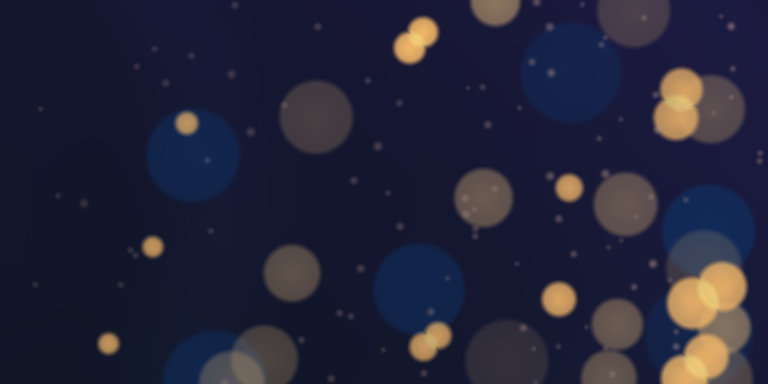
Write a WebGL 1 fragment shader that draws this background.

```glsl
precision highp float;
// Warm bokeh lights and fine dust over a banded navy night.
// Translucent soft discs are laid in layers: blue, tan, gold, then specks.
// A quasi-random sequence spreads each layer; powers pull it to the lower right.

uniform vec2 u_resolution;

// Colours
const vec3 NIGHT = vec3(0.065, 0.095, 0.155);
const vec3 INDIGO = vec3(0.100, 0.095, 0.235);
const vec3 BLUE = vec3(0.06, 0.19, 0.39);
const vec3 TAN = vec3(0.74, 0.61, 0.43);
const vec3 GOLD = vec3(0.94, 0.71, 0.41);
const vec3 OVERLAP_GLOW = vec3(0.10, 0.17, 0.08);
const vec3 DUST = vec3(0.72, 0.58, 0.56);

// Counts
const int BLUE_COUNT = 6;
const int TAN_COUNT = 15;
const int GOLD_COUNT = 10;
const int DUST_COUNT = 90;

// Smallest and largest radii, in canvas heights
const vec2 BLUE_RADIUS = vec2(0.11, 0.155);
const vec2 TAN_RADIUS = vec2(0.055, 0.11);
const vec2 GOLD_RADIUS = vec2(0.026, 0.080);
const vec2 DUST_RADIUS = vec2(0.011, 0.019);

// Sequence starts and placement powers
const vec2 BLUE_START = vec2(0.10, 0.75);
const vec2 TAN_START = vec2(0.05, 0.01);
const vec2 GOLD_START = vec2(0.02, 0.20);
const vec2 BLUE_BIAS = vec2(0.6, 1.8);
const vec2 TAN_BIAS = vec2(0.4, 2.2);
const vec2 GOLD_BIAS = vec2(0.5, 1.4);
const vec2 DUST_BIAS = vec2(0.65, 1.2);
const vec2 SEQUENCE_STEP = vec2(0.7549, 0.5698);

const float EDGE_SOFTNESS = 0.010;
const float BAND_FREQUENCY = 7.0;
const float BAND_STRENGTH = 0.22;

vec3 hash3(float n) {
  vec3 h = fract(vec3(n) * vec3(0.1031, 0.1030, 0.0973));
  h += dot(h, h.yzx + 33.33);
  return fract((h.xxy + h.yzz) * h.zyx);
}

float noise1(float x) {
  float cell = floor(x);
  return mix(hash3(cell + 7.0).x, hash3(cell + 8.0).x, smoothstep(0.0, 1.0, x - cell));
}

// Position of a light, skewed from an even spread in the unit square
vec2 place(vec2 unit, vec2 bias) {
  return pow(unit, bias) * vec2(u_resolution.x / u_resolution.y, 1.0);
}

vec2 sequence(float i, vec2 start) {
  return fract(start + i * SEQUENCE_STEP);
}

// Soft disc, slightly dimmer towards its rim
float disc(vec2 p, float radius) {
  float d = length(p);
  float cover = 1.0 - smoothstep(radius - EDGE_SOFTNESS, radius + EDGE_SOFTNESS, d);
  return cover * mix(1.0, 0.87, smoothstep(0.0, radius, d));
}

vec3 nightSky(vec2 uv) {
  vec3 sky = mix(NIGHT, INDIGO, clamp(0.08 + 0.5 * (uv.x + uv.y), 0.0, 1.0));
  float bend = uv.x + 0.3 * (uv.y - 0.5) * (uv.y - 0.5);
  return sky * (1.0 + BAND_STRENGTH * (noise1(bend * BAND_FREQUENCY) - 0.5));
}

void main() {
  vec2 p = gl_FragCoord.xy / u_resolution.y;
  vec3 color = nightSky(gl_FragCoord.xy / u_resolution);

  // Large faint blue discs
  for (int k = 0; k < BLUE_COUNT; k++) {
    float i = float(k);
    vec3 h = hash3(i + 20.0);
    vec2 center = place(sequence(i, BLUE_START), BLUE_BIAS);
    float cover = disc(p - center, mix(BLUE_RADIUS.x, BLUE_RADIUS.y, h.x));
    color = mix(color, BLUE, cover * mix(0.35, 0.75, h.y));
  }

  // Tan discs: the larger, the fainter
  for (int k = 0; k < TAN_COUNT; k++) {
    float i = float(k);
    vec3 h = hash3(i + 50.0);
    vec2 center = place(sequence(i, TAN_START), TAN_BIAS);
    float cover = disc(p - center, mix(TAN_RADIUS.x, TAN_RADIUS.y, h.x));
    color = mix(color, TAN, cover * mix(0.85, 0.18, h.x) * mix(0.7, 1.0, h.y));
  }

  // Gold lights, larger to the right; every other one has an overlapping twin
  for (int k = 0; k < GOLD_COUNT; k++) {
    float i = float(k);
    vec3 h = hash3(i + 90.0);
    vec2 unit = sequence(i, GOLD_START);
    vec2 center = place(unit, GOLD_BIAS);
    float radius = mix(GOLD_RADIUS.x, GOLD_RADIUS.y, h.x * unit.x);
    float angle = mix(0.5, 1.5, h.z);
    vec2 twinShift = 1.3 * radius * vec2(cos(angle), sin(angle));
    float cover = disc(p - center, radius);
    float twin = disc(p - center - twinShift, radius * 0.95) * mod(i, 2.0);
    color = mix(color, GOLD, max(cover, twin) * mix(0.75, 1.0, h.y));
    color += OVERLAP_GLOW * cover * twin;
  }

  // Dust specks, brighter to the right
  for (int k = 0; k < DUST_COUNT; k++) {
    vec3 h = hash3(float(k) + 150.0);
    float radius = mix(DUST_RADIUS.x, DUST_RADIUS.y, h.z);
    float glow = 1.0 - smoothstep(0.0, radius, length(p - place(h.xy, DUST_BIAS)));
    color = mix(color, DUST, glow * mix(0.2, 0.6, h.x * h.z));
  }

  gl_FragColor = vec4(min(color, 1.0), 1.0);
}
```
